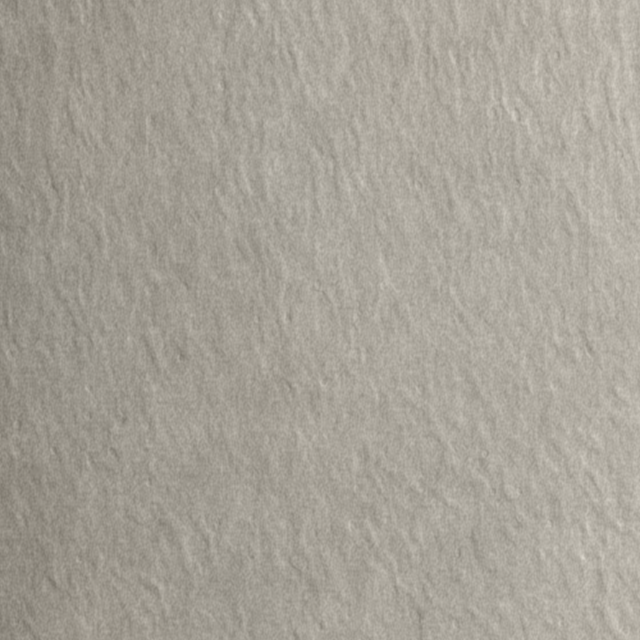
Write a WebGL 1 fragment shader that draws this texture.

```glsl
precision highp float;
// Pale grey plaster with shallow, upright flakes and dents, lit from the upper right.

uniform vec2 u_resolution;

#define SHADE_COLOR vec3(0.608, 0.588, 0.548)
#define LIGHT_COLOR vec3(0.722, 0.702, 0.662)
#define LIGHT_DIR vec2(0.88, 0.48)
#define RELIEF 0.92
#define RELIEF_STEP 0.0038
#define LEAN 0.13
#define GRAIN 0.72
#define DENT_CELLS 19.0
#define DENT_CHANCE 0.45
#define CREASE_CELLS 5.0
#define CREASE_CHANCE 0.35

vec2 hash2(vec2 p) {
  vec3 q = fract(p.xyx * vec3(0.1031, 0.1030, 0.0973));
  q += dot(q, q.yzx + 33.33);
  return fract((q.xx + q.yz) * q.zy);
}

float cornerSlope(vec2 cell, vec2 offset) {
  return dot(hash2(cell) * 2.0 - 1.0, offset);
}

// Gradient noise, roughly -0.7 to 0.7
float noise(vec2 p) {
  vec2 i = floor(p), f = fract(p);
  vec2 u = f * f * f * (f * (f * 6.0 - 15.0) + 10.0);
  vec2 ex = vec2(1.0, 0.0), ey = vec2(0.0, 1.0);
  float low = mix(cornerSlope(i, f), cornerSlope(i + ex, f - ex), u.x);
  float high = mix(cornerSlope(i + ey, f - ey), cornerSlope(i + 1.0, f - 1.0), u.x);
  return mix(low, high, u.y);
}

// Scattered shallow oval bowls, each kept inside its cell
float dents(vec2 p) {
  vec2 g = p * DENT_CELLS, cell = floor(g);
  vec2 place = hash2(cell + 71.0), kind = hash2(cell + 137.0);
  vec2 d = fract(g) - mix(vec2(0.35), vec2(0.65), place);
  d.x += LEAN * d.y;
  d /= mix(0.12, 0.27, kind.y) * vec2(0.75, 1.15);
  float bowl = 1.0 - smoothstep(0.4, 1.0, length(d));
  return -bowl * step(kind.x, DENT_CHANCE);
}

// Rare curved lips: a sharp rise, then a slow fall
float creases(vec2 p) {
  vec2 g = p * CREASE_CELLS, cell = floor(g);
  vec2 place = hash2(cell + 211.0), kind = hash2(cell + 307.0);
  vec2 d = fract(g) - mix(vec2(0.3), vec2(0.7), place);
  float angle = mix(-1.3, -0.6, kind.y);
  vec2 along = vec2(cos(angle), sin(angle));
  float x = dot(d, along);
  float y = dot(d, vec2(-along.y, along.x)) + 1.4 * x * x + 0.05 * noise(g * 9.0);
  float ends = 1.0 - smoothstep(0.03, mix(0.1, 0.2, place.x), abs(x));
  float lip = smoothstep(-0.014, 0.014, y) * exp(-max(y, 0.0) * 16.0);
  return lip * ends * step(kind.x, CREASE_CHANCE);
}

float surfaceHeight(vec2 p) {
  vec2 warp = vec2(noise(p * 14.0 + 3.0), noise(p * 14.0 + 47.0));
  vec2 q = p + 0.014 * warp;
  q.x += LEAN * q.y;

  // Upright flakes in the upper part, rounder slanted ones low on the right
  float upright = smoothstep(-0.15, 0.36, noise(q * vec2(52.0, 22.0)));
  vec2 slanted = vec2(q.x + 0.3 * q.y, q.y - 0.2 * q.x);
  float rounded = smoothstep(-0.15, 0.36, noise(slanted * vec2(42.0, 28.0) + 19.0));
  float low = smoothstep(-0.25, 0.3, 0.45 - p.y + 0.35 * (p.x - 0.5));
  float patches = 0.65 + 0.6 * noise(p * 6.0 + 29.0) + 0.2 * p.x;

  float h = mix(upright, rounded, low) * patches;
  h += 0.95 * noise(q * vec2(27.0, 15.0) + 61.0);
  h += 0.5 * noise(q * vec2(90.0, 42.0) + 83.0);
  return h + 0.5 * dents(p + 0.012 * warp) + 0.65 * creases(p);
}

void main() {
  vec2 p = gl_FragCoord.xy / u_resolution;

  // Broad fall of light from right to left
  float tone = -0.08 + 1.02 * p.x + 0.14 * (p.y - 0.5);
  tone -= 0.26 * exp(-p.x * 12.0);
  tone += 0.24 * noise(p * 3.0 + 5.0) + 0.24 * noise(p * 9.0 + 13.0);
  tone += 0.3 * noise(p * vec2(26.0, 17.0) + 37.0);

  // Slopes facing the light brighten, those turned away darken
  vec2 reach = 0.5 * RELIEF_STEP * LIGHT_DIR;
  tone += RELIEF * (surfaceHeight(p - reach) - surfaceHeight(p + reach));

  // Fine, slightly upright grain
  float grain = noise(p * vec2(250.0, 190.0)) + 0.75 * noise(p * vec2(140.0, 80.0) + 31.0);
  tone += GRAIN * grain;

  // Faint warm and cool stains
  vec3 color = mix(SHADE_COLOR, LIGHT_COLOR, tone);
  float warmth = noise(p * vec2(3.5, 2.5) + 91.0);
  color += warmth * vec3(0.006, -0.002, -0.006);

  gl_FragColor = vec4(clamp(color, 0.0, 1.0), 1.0);
}
```
